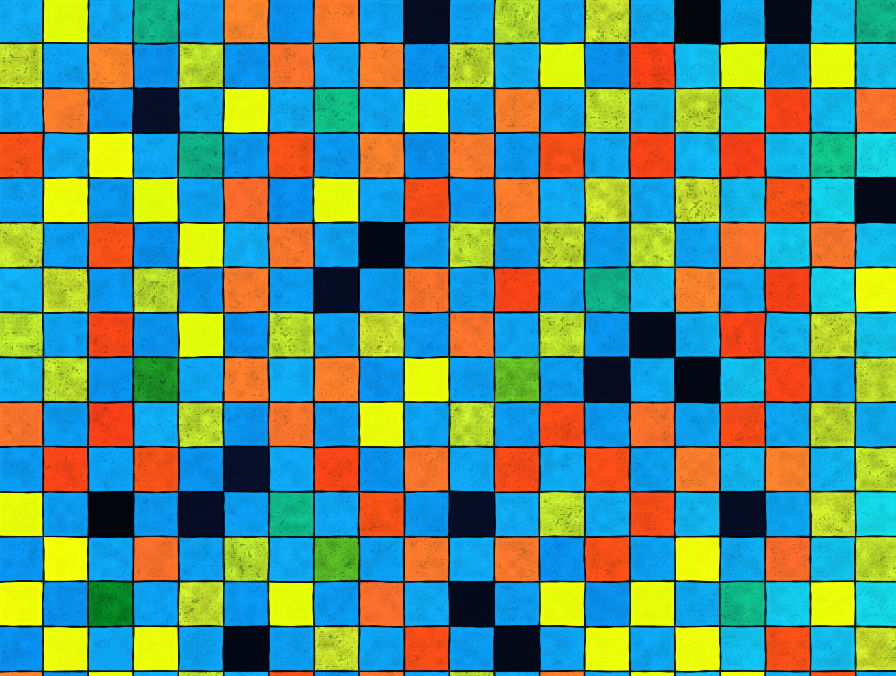
Give the GLSL for this pattern, as a Shadertoy shader.

```glsl
// Checkered mosaic of worn blue tiles alternating with random bright accents.

const vec2 TILES_PER_HEIGHT = vec2(14.98, 15.07);
const vec2 GRID_OFFSET = vec2(0.043, 0.035);
const float LINE_HALF_WIDTH = 0.019;
const vec3 INK = vec3(0.01, 0.02, 0.05);

float hash(vec2 p) {
    return fract(sin(dot(p, vec2(127.1, 311.7))) * 43758.5453);
}

float noise(vec2 p) {
    vec2 i = floor(p), f = fract(p);
    f = f * f * (3.0 - 2.0 * f);
    return mix(mix(hash(i), hash(i + vec2(1, 0)), f.x),
               mix(hash(i + vec2(0, 1)), hash(i + vec2(1, 1)), f.x), f.y);
}

// Accent paint: rgb is the colour, a is how strongly it is worn.
vec4 accentPaint(float pick, float shade) {
    if (pick < 0.18) return vec4(0.97, 0.25 + 0.08 * shade, 0.09, 0.30);
    if (pick < 0.39) return vec4(0.98, 0.42 + 0.10 * shade, 0.17, 0.30);
    if (pick < 0.59) return vec4(0.87 + 0.08 * shade, 0.99, 0.03, 0.06);
    if (pick < 0.74) return vec4(0.70 + 0.10 * shade, 0.87, 0.17, 0.65);
    if (pick < 0.87) return vec4(mix(INK, vec3(0.03, 0.06, 0.17), shade), 0.25);
    if (pick < 0.94) return vec4(0.42 * shade, 0.52 + 0.24 * shade, 0.14, 0.75);
    return vec4(0.06, 0.68 + 0.10 * shade, 0.52, 0.50);
}

// Blue paint, drifting to cyan toward the right side.
vec4 bluePaint(float shade, float across) {
    vec3 blue = mix(vec3(0.03, 0.56, 0.93), vec3(0.06, 0.68, 0.95), shade);
    float drift = smoothstep(0.60, 1.05, across) * (0.25 + 0.75 * shade);
    return vec4(mix(blue, vec3(0.08, 0.86, 0.90), drift), 0.30);
}

// Broad mottling plus fine dark grain, scaled by wear.
vec3 weather(vec3 colour, float wear, vec2 p) {
    float mottle = noise(p * 5.0) - 0.5;
    float grain = noise(p * 21.0 + 7.3);
    float patches = smoothstep(0.15, 0.75, noise(p * 2.6 + 31.0));
    float specks = smoothstep(0.58, 0.92, grain) * mix(0.45, 1.0, patches);
    colour *= 1.0 + wear * (0.35 * mottle + 0.35 * (grain - 0.5));
    return mix(colour, colour * vec3(0.35, 0.50, 0.60), specks * wear);
}

// Distance from a point in a unit tile to its nearest edge.
float edgeDistance(vec2 local) {
    vec2 d = 0.5 - abs(local - 0.5);
    return min(d.x, d.y);
}

void mainImage(out vec4 fragColor, in vec2 fragCoord) {
    vec2 uv = fragCoord / iResolution.y;
    vec2 p = vec2(uv.x, 1.0 - uv.y) * TILES_PER_HEIGHT + GRID_OFFSET;
    float across = fragCoord.x / iResolution.x;
    float pixel = TILES_PER_HEIGHT.y / iResolution.y;

    // Slightly hand-drawn grid
    vec2 wobble = vec2(noise(p * 1.7), noise(p * 1.7 + 19.0)) - 0.5;
    vec2 q = p + 0.025 * wobble;
    vec2 cell = floor(q);
    float edge = edgeDistance(fract(q));

    // Blue on one checker colour, accents on the other
    float pick = hash(cell + 3.7);
    float shade = hash(cell + 41.3);
    bool isBlue = mod(cell.x + cell.y, 2.0) < 0.5;
    vec4 paint = isBlue ? bluePaint(shade, across) : accentPaint(pick, shade);
    vec3 colour = weather(paint.rgb, paint.a, p);

    // Paler rim just inside each tile
    float rim = 1.0 - smoothstep(0.0, 0.04, abs(edge - 0.07));
    colour = mix(colour, paint.rgb * 1.08, 0.45 * rim);

    // Dark joints of uneven width
    float halfWidth = LINE_HALF_WIDTH * (0.75 + 0.6 * noise(p * 6.0 + 53.0));
    float joint = 1.0 - smoothstep(-0.5 * pixel, 0.5 * pixel, edge - halfWidth);
    colour = mix(colour, INK, 0.93 * joint);

    fragColor = vec4(clamp(colour, 0.0, 1.0), 1.0);
}
```
